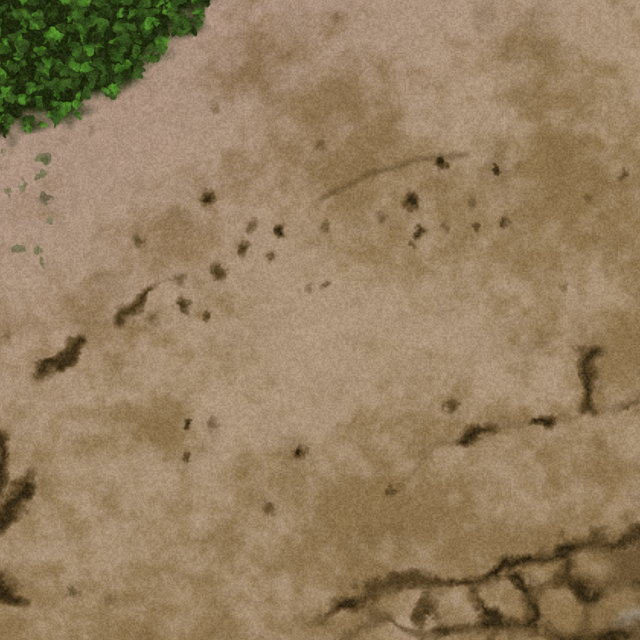
This texture is drawn by a WebGL 1 fragment shader. Its source:

```glsl
precision highp float;
// Weathered tan ground with soft stains, dark pits, cracks and a leafy corner.
// Value noise tints the soil, jittered cells scatter pits and leaves, and
// ragged warped curves plus Voronoi borders draw the cracks.
uniform vec2 u_resolution;

const vec3 PALE_SOIL = vec3(0.672, 0.578, 0.475);
const vec3 BROWN_SOIL = vec3(0.55, 0.45, 0.3);
const vec3 COOL_TINT = vec3(0.0, -0.008, 0.025);
const vec3 CRACK_BROWN = vec3(0.36, 0.28, 0.16);
const vec3 PIT_DARK = vec3(0.18, 0.14, 0.07);
const vec3 LEAF_SHADOW = vec3(0.12, 0.16, 0.05);
const vec3 LEAF_MID = vec3(0.22, 0.33, 0.12);
const vec3 LEAF_LIGHT = vec3(0.31, 0.53, 0.16);
const vec3 PALE_STONE = vec3(0.64, 0.59, 0.52);
const float PIT_CELL = 0.045;
const float LEAF_CELL = 0.022;
const float SLAB_CELL = 0.095;
const float GRAIN = 0.125;

float hash(vec2 p) {
  vec3 q = fract(vec3(p.xyx) * 0.1031);
  q += dot(q, q.yzx + 33.33);
  return fract((q.x + q.y) * q.z);
}
vec2 hash2(vec2 p) { return vec2(hash(p + 17.3), hash(p + 71.9)); }

float noise(vec2 p) {
  vec2 i = floor(p), f = fract(p);
  f = f * f * (3.0 - 2.0 * f);
  return mix(mix(hash(i), hash(i + vec2(1, 0)), f.x),
             mix(hash(i + vec2(0, 1)), hash(i + vec2(1, 1)), f.x), f.y);
}
vec2 noise2(vec2 p) { return vec2(noise(p), noise(p + 40.0)) - 0.5; }
float fbm(vec2 p) {
  float sum = 0.0, amp = 0.5;
  for (int i = 0; i < 5; i++) {
    sum += amp * noise(p);
    p = mat2(1.6, 1.2, -1.2, 1.6) * p + 9.7;
    amp *= 0.5;
  }
  return sum / 0.96875;
}

// Soft coverage of a line of given half width, and of a value within a range
float soft(float d, float w) { return 1.0 - smoothstep(0.0, 1.8 * w, abs(d)); }
float span(float x, float a, float b) {
  return smoothstep(a - 0.01, a + 0.02, x) * (1.0 - smoothstep(b - 0.02, b + 0.01, x));
}
float segment(vec2 p, vec2 a, vec2 b) {
  vec2 ab = b - a;
  return length(p - a - ab * clamp(dot(p - a, ab) / dot(ab, ab), 0.0, 1.0));
}

// Pits with dark cores and faint halos: crowded along a rising band
float pits(vec2 p) {
  float stain = 0.0;
  p += 0.008 * noise2(p * 100.0) + 0.005 * noise2(p * 230.0);
  for (int j = -1; j <= 1; j++) for (int i = -1; i <= 1; i++) {
    vec2 id = floor(p / PIT_CELL) + vec2(i, j);
    vec2 c = (id + 0.15 + 0.7 * hash2(id)) * PIT_CELL;
    float band = soft(c.y - 0.57 - 0.2 * (c.x - 0.3), 0.07) * span(c.x, 0.26, 0.97);
    float present = step(hash(id + 5.1), 0.05 + 0.8 * band);
    float size = mix(0.007, 0.015, hash(id + 31.7));
    float depth = mix(0.12, 1.0, pow(hash(id + 47.2), 1.5));
    float d = length((p - c) * vec2(1.0, 0.85)) / size;
    float cover = 0.68 * (1.0 - smoothstep(0.1, 1.15, d)) + 0.32 * (1.0 - smoothstep(0.3, 1.9, d));
    stain = max(stain, present * depth * cover);
  }
  return stain;
}

// Distance to the borders between rounded slabs
float slabEdge(vec2 p) {
  float first = 9.0, second = 9.0;
  p /= SLAB_CELL;
  for (int j = -1; j <= 1; j++) for (int i = -1; i <= 1; i++) {
    vec2 id = floor(p) + vec2(i, j);
    float d = length(p - id - 0.15 - 0.7 * hash2(id + 3.0));
    second = min(second, max(first, d));
    first = min(first, d);
  }
  return 0.5 * (second - first) * SLAB_CELL;
}

float cracks(vec2 p) {
  vec2 q = p + 0.024 * noise2(p * 28.0) + 0.011 * noise2(p * 85.0) + 0.006 * noise2(p * 210.0);
  float gaps = smoothstep(0.35, 0.75, noise(p * 26.0 + 8.0));
  float w = 0.004 + 0.011 * noise(p * 45.0 + 3.0);
  float rim = q.y - 0.06 - 0.23 * (q.x - 0.55) - 0.008 * sin(24.0 * q.x);
  float c = soft(rim, w + 0.005) * smoothstep(0.44, 0.54, q.x) * mix(0.7, 0.95, gaps);
  float slabs = soft(slabEdge(q), w + 0.001 + 0.01 * smoothstep(0.82, 0.95, p.x));
  slabs *= (1.0 - smoothstep(-0.02, 0.0, rim)) * smoothstep(0.48, 0.6, q.x);
  c = max(c, slabs * mix(0.45, 0.9, gaps));
  float shelf = q.y - 0.31 - 0.22 * (q.x - 0.68) + max(0.68 - q.x, 0.0);
  c = max(c, soft(shelf, w + 0.003) * span(q.x, 0.6, 1.1) * mix(0.25, 0.9, gaps));
  float chain = (q.y - 0.385 - 0.8 * (q.x - 0.03)) * 0.78;
  c = max(c, soft(chain, w + 0.003) * span(q.x, 0.02, 0.27) * mix(0.12, 0.85, gaps));
  vec2 a = mix(p, q, 0.25);
  float arc = a.y - 0.757 + 1.15 * (a.x - 0.74) * (a.x - 0.74);
  c = max(c, soft(arc, 0.007) * span(p.x, 0.49, 0.74) * 0.36);
  c = max(c, 0.85 * soft(segment(q, vec2(0.917, 0.37), vec2(0.927, 0.45)), w + 0.005));
  c = max(c, 0.9 * soft(segment(q, vec2(0.0, 0.19), vec2(0.05, 0.235)), w + 0.006));
  c = max(c, 0.85 * soft(segment(q, vec2(0.0, 0.2), vec2(0.0, 0.31)), w + 0.005));
  return max(c, 0.9 * soft(segment(q, vec2(0.0, 0.1), vec2(0.03, 0.07)), w + 0.006));
}

// Height above the bulging, slanted border of the leafy corner
float leafSide(vec2 p) {
  float ragged = 0.05 * (noise(p * 16.0) - 0.5) + 0.04 * (noise(p * 45.0) - 0.5);
  return p.y - 0.78 - 0.66 * p.x + 0.03 * sin(9.5 * p.x) + ragged;
}

vec3 addLeaves(vec3 col, vec2 p) {
  col = mix(col, LEAF_SHADOW, smoothstep(-0.02, 0.025, leafSide(p)));
  vec2 q = p + 0.01 * noise2(p * 90.0) + 0.006 * noise2(p * 200.0);
  for (int k = 0; k < 3; k++) for (int j = -1; j <= 1; j++) for (int i = -1; i <= 1; i++) {
    vec2 id = floor(q / LEAF_CELL + 0.37 * float(k)) + vec2(i, j), key = id + 53.0 * float(k);
    vec2 c = (id - 0.37 * float(k) + hash2(key)) * LEAF_CELL;
    float stray = span(c.y, 0.58, 0.82) * (1.0 - smoothstep(0.05, 0.11, c.x));
    float inside = step(0.0, leafSide(c));
    float present = max(0.92 * inside, 0.4 * step(1.0 - 0.12 * stray, hash(key + 2.0)));
    float turn = 6.283 * hash(key + 9.0), tone = hash(key + 23.0);
    vec2 d = mat2(cos(turn), sin(turn), -sin(turn), cos(turn)) * (q - c);
    float size = mix(0.005, 0.013, hash(key + 13.0));
    float shape = length(d * vec2(1.0, 1.4));
    vec3 leaf = mix(LEAF_SHADOW, LEAF_MID, smoothstep(0.0, 0.35, tone));
    leaf = mix(leaf, LEAF_LIGHT, smoothstep(0.5, 0.95, tone) * inside);
    leaf *= 0.95 + 0.25 * d.x / size;
    col = mix(col, leaf, present * (1.0 - smoothstep(size - 0.004, size + 0.002, shape)));
  }
  return col;
}

void main() {
  vec2 p = gl_FragCoord.xy / u_resolution;
  // Soil tint: paler and cooler to the upper left, browner to the lower right
  float slope = 0.36 * (p.y - 0.5) - 0.24 * (p.x - 0.5);
  float tint = 0.5 + 0.85 * (fbm(p * 3.5 + 6.3) - 0.5) + slope;
  tint += 0.4 * (fbm(p * 15.0) - 0.5) + 0.35 * (fbm(p * 45.0) - 0.5);
  vec3 col = mix(BROWN_SOIL, PALE_SOIL, smoothstep(0.27, 0.66, tint));
  col += COOL_TINT * smoothstep(0.0, 0.25, slope);
  col *= 0.97 + 0.06 * fbm(p * 32.0);
  col = mix(col, PALE_STONE, 1.0 - smoothstep(0.04, 0.06, length(p - vec2(1.0, 0.0))));
  // Stains, pits and cracks
  float smudge = 0.2 * smoothstep(0.58, 0.85, fbm(p * 13.0 + 30.0));
  float stain = max(smudge, max(pits(p), cracks(p)));
  col = mix(col, CRACK_BROWN, smoothstep(0.0, 0.7, stain));
  col = mix(col, PIT_DARK, smoothstep(0.6, 1.0, stain));
  col = addLeaves(col, p);
  // Fine grain
  col += GRAIN * (0.7 * noise(p * 420.0) + 0.3 * noise(p * 190.0 + 7.0) - 0.5);
  gl_FragColor = vec4(col, 1.0);
}
```
